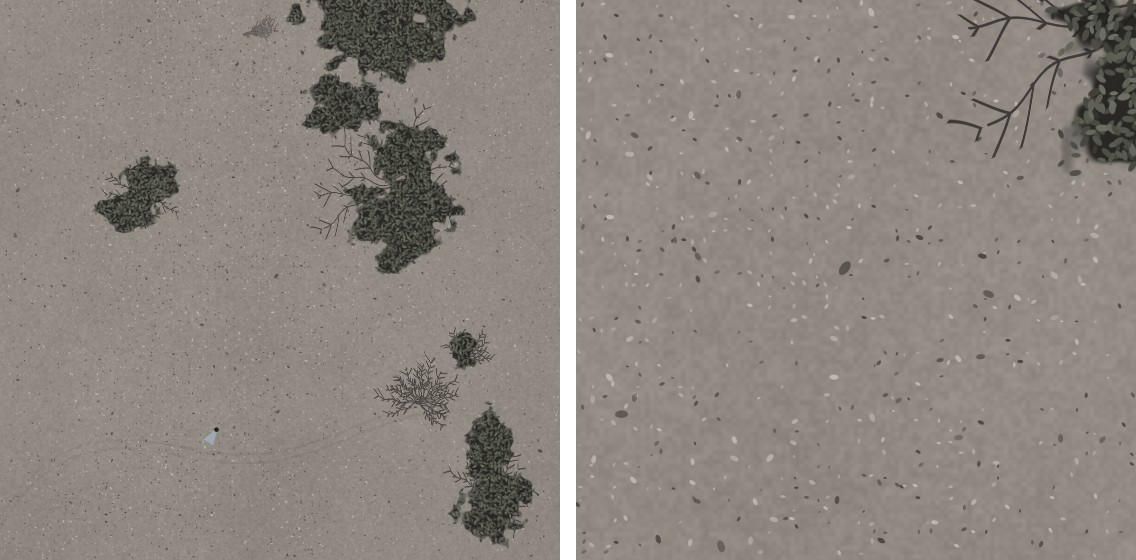
Left: the whole. Right: its middle third, enlarged.
Give the GLSL for this texture, as a WebGL 1 fragment shader.

```glsl
precision highp float;
// Dry sandy ground from above with grey-green shrubs, bare twigs and scattered pebbles.
uniform vec2 u_resolution;

const vec3 SAND_LIGHT = vec3(0.595, 0.568, 0.540);
const vec3 SAND_DARK = vec3(0.525, 0.497, 0.472);
const vec3 PEBBLE_LIGHT = vec3(0.76, 0.74, 0.71);
const vec3 PEBBLE_DARK = vec3(0.27, 0.25, 0.23);
const vec3 SHADE = vec3(0.125, 0.120, 0.105);
const vec3 LEAF_DARK = vec3(0.19, 0.19, 0.165);
const vec3 LEAF_LIGHT = vec3(0.45, 0.46, 0.41);
const vec3 TWIG = vec3(0.19, 0.175, 0.165);
const vec3 SCRAP = vec3(0.62, 0.66, 0.70);
const float LEAF_CELLS = 125.0;
const float LEAF_LENGTH = 0.0042;
const float TWIG_WIDTH = 0.0008;
const float GRAIN = 0.075;

float px; // one pixel in canvas units

vec2 hash2(vec2 p) {
  vec3 q = fract(p.xyx * vec3(0.1031, 0.1030, 0.0973));
  q += dot(q, q.yzx + 33.33);
  return fract((q.xx + q.yz) * q.zy);
}

float noise(vec2 p) {
  vec2 i = floor(p), f = fract(p);
  f = f * f * (3.0 - 2.0 * f);
  vec2 e = vec2(1.0, 0.0);
  return mix(mix(hash2(i).x, hash2(i + e).x, f.x),
             mix(hash2(i + e.yx).x, hash2(i + 1.0).x, f.x), f.y);
}

vec2 turn(vec2 v, float a) {
  float c = cos(a), s = sin(a);
  return vec2(c * v.x + s * v.y, c * v.y - s * v.x);
}

float fill(float d) { return 1.0 - smoothstep(-px, px, d); }

float mound(vec2 p, vec2 center, vec2 radius) { return 1.0 - length((p - center) / radius); }

// Shrub density: positive inside the ragged crowns
float cover(vec2 p) {
  float m = mound(p, vec2(0.68, 0.985), vec2(0.142, 0.108));
  m = max(m, mound(p, vec2(0.61, 0.815), vec2(0.078, 0.046)));
  m = max(m, mound(p, vec2(0.72, 0.61), vec2(0.098, 0.083)));
  m = max(m, mound(p, vec2(0.73, 0.72), vec2(0.085, 0.085)) - 0.12);
  m = max(m, mound(p, vec2(0.265, 0.675), vec2(0.045, 0.052)));
  m = max(m, mound(p, vec2(0.235, 0.632), vec2(0.058, 0.037)));
  m = max(m, mound(p, vec2(0.835, 0.38), vec2(0.034, 0.038)) - 0.22);
  m = max(m, mound(p, vec2(0.872, 0.19), vec2(0.042, 0.075)));
  m = max(m, mound(p, vec2(0.882, 0.11), vec2(0.066, 0.066)));
  return m + 0.75 * (noise(p * 32.0) - 0.5) + 0.45 * (noise(p * 85.0) - 0.5);
}

// Layers of small tilted leaves over dark gaps
vec3 foliage(vec2 p, vec3 col) {
  float here = cover(p);
  if (here < -0.7) return col;
  col = mix(col, SHADE, 0.92 * smoothstep(0.02, 0.22, here));
  for (int k = 0; k < 3; k++) {
    float layer = float(k), cells = LEAF_CELLS + 17.0 * layer;
    vec2 cell = floor(p * cells);
    for (int j = -1; j <= 1; j++) for (int i = -1; i <= 1; i++) {
      vec2 id = cell + vec2(i, j);
      vec2 h = hash2(id + 71.0 * layer), g = hash2(id + 19.7 + 53.0 * layer);
      vec2 center = (id + 0.1 + 0.8 * h) / cells;
      if (g.x * 1.35 > smoothstep(-0.03, 0.25, cover(center))) continue;
      vec2 q = turn(p - center, 6.283 * g.y);
      float len = LEAF_LENGTH * (0.55 + 0.45 * h.y), wide = len * 0.5;
      float tone = clamp(0.15 + 0.2 * layer + 0.55 * (h.x - 0.3), 0.0, 1.0);
      float d = (length(q / vec2(len, wide)) - 1.0) * wide;
      col = mix(col, mix(LEAF_DARK, LEAF_LIGHT, tone), fill(d));
    }
  }
  return col;
}

// Fan of crooked stems with short side shoots
float twigs(vec2 p, vec2 root, float size, float aim, float spread, float seed) {
  vec2 v = (p - root) / size;
  if (dot(v, v) > 1.4) return 0.0;
  float d = 1.0;
  for (int i = 0; i < 12; i++) {
    float n = float(i);
    vec2 h = hash2(vec2(n * 7.3, seed));
    float len = 0.55 + 0.45 * h.y;
    vec2 q = turn(v, aim + spread * ((n + h.x) / 12.0 - 0.5));
    q.y += 0.5 * (h.x - 0.5) * q.x * q.x + 0.025 * sin(q.x * 15.0 + n);
    d = min(d, length(vec2(q.x - clamp(q.x, 0.0, len), q.y)));
    float along = (q.x - abs(q.y)) / 0.13, knot = floor(along);
    float reach = 0.15 * hash2(vec2(knot + 20.0 * n, seed + sign(q.y))).x;
    float shoot = max(abs(along - knot - 0.5) * 0.092, abs(q.y) - reach);
    if (knot > 1.0 && knot * 0.13 < len) d = min(d, shoot);
  }
  return fill(d * size - TWIG_WIDTH);
}

// Rounded stones, one at most per cell
vec3 pebbles(vec2 p, vec3 col, float cells, float chance, float radius, float lightShare) {
  vec2 id = floor(p * cells), h = hash2(id + cells), g = hash2(id + 2.0 * cells);
  vec2 q = turn(p - (id + 0.25 + 0.5 * h) / cells, 6.283 * g.x);
  float r = radius * (0.45 + 0.55 * h.y);
  float a = fill(length(q * vec2(0.75, 1.3)) - r) * step(g.y, chance);
  return mix(col, h.x < lightShare ? PEBBLE_LIGHT : PEBBLE_DARK, a * (0.4 + 0.5 * g.x));
}

vec3 sand(vec2 p) {
  float patches = noise(p * 4.0) * 0.5 + noise(p * 11.0 + 7.0) * 0.3 + noise(p * 38.0) * 0.2;
  vec3 col = mix(SAND_DARK, SAND_LIGHT, clamp(0.2 + 0.75 * patches + 0.08 * p.x, 0.0, 1.0));
  col += GRAIN * (0.6 * noise(p * 370.0) + 0.4 * noise(p * 190.0 + 5.0) - 0.5);
  // Pair of faint wandering tracks
  float path = p.y - 0.165 - 0.10 * p.x - 0.03 * sin(p.x * 10.0) + 0.10 * exp(-14.0 * p.x);
  float rut = abs(abs(path) - 0.008) + 0.004 * (noise(p * 60.0) - 0.5);
  col -= 0.03 * (1.0 - smoothstep(0.0, 0.004, rut)) * (1.0 - smoothstep(0.75, 0.85, p.x));
  // Gravel gathers in a loose band down the middle
  float band = exp(-12.0 * pow(p.x - 0.33 - 0.12 * p.y, 2.0)) * (0.5 + noise(p * 9.0));
  col = pebbles(p, col, 150.0, 0.10 + 0.16 * band, 0.0013, 0.55);
  col = pebbles(p, col, 83.0, 0.05 + 0.13 * band, 0.0021, 0.62);
  return pebbles(p, col, 13.0, 0.11, 0.0042, 0.0);
}

void main() {
  float side = min(u_resolution.x, u_resolution.y);
  vec2 p = gl_FragCoord.xy / side;
  px = 0.7 / side;
  vec3 col = sand(p);
  // Pale scrap with a dark tip
  vec2 s = turn(p - vec2(0.379, 0.221), 1.0);
  col = mix(col, SCRAP, fill(max(abs(s.x) - 0.013, abs(s.y) - 0.006 + 0.3 * s.x)));
  col = mix(col, SHADE, fill(length(s - vec2(0.014, 0.0)) - 0.004));
  // Bare branches, then leafy crowns
  float bare = twigs(p, vec2(0.75, 0.28), 0.075, 1.1, 4.2, 3.0);
  bare = max(bare, twigs(p, vec2(0.75, 0.285), 0.06, 1.3, 5.0, 31.0));
  bare = max(bare, twigs(p, vec2(0.70, 0.67), 0.15, 1.4, 5.0, 11.0));
  bare = max(bare, twigs(p, vec2(0.88, 0.12), 0.085, 0.9, 4.0, 17.0));
  bare = max(bare, twigs(p, vec2(0.828, 0.36), 0.055, 1.2, 2.8, 23.0));
  bare = max(bare, twigs(p, vec2(0.25, 0.65), 0.07, 0.8, 6.0, 29.0));
  bare = max(bare, twigs(p, vec2(0.435, 0.938), 0.055, 0.25, 0.5, 41.0) * 0.6);
  col = mix(col, TWIG, 0.85 * bare);
  gl_FragColor = vec4(foliage(p, col), 1.0);
}
```
